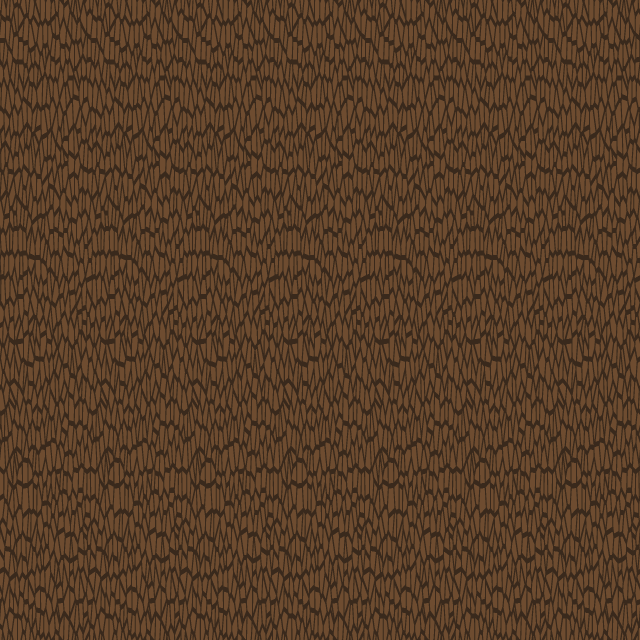
Reproduce this texture procedurally as a Shadertoy shader.

```glsl
// Bark: narrow upright brown flakes parted by dark cracks.
// A Voronoi diagram is stretched vertically, so cracks are thin along the
// grain and thick across it. Wrapped cell hashes make the sheet tile.

const vec3 FLAKE = vec3(0.430, 0.300, 0.190);
const vec3 CRACK = vec3(0.222, 0.160, 0.110);
const vec2 PERIOD = vec2(20.0, 30.0);  // cells in one repeat
const vec2 REPEATS = vec2(7.0, 1.0);   // repeats across the canvas
const float CRACK_HALF_WIDTH = 0.12;   // in cells
const ivec2 SAMPLES = ivec2(4, 2);     // smoothing samples per pixel

vec2 hash2(vec2 p) {
    vec2 q = vec2(dot(p, vec2(127.1, 311.7)), dot(p, vec2(269.5, 183.3)));
    return fract(sin(q) * 43758.5453);
}

// Seed position inside a cell, the same in every repeat
vec2 cellSeed(vec2 cell, vec2 period) {
    return hash2(mod(cell, period));
}

// Distance from p to the nearest border between Voronoi cells
float borderDistance(vec2 p, vec2 period) {
    vec2 base = floor(p);
    vec2 local = p - base;

    // Find the closest seed
    vec2 nearest = vec2(0.0);
    vec2 nearestCell = vec2(0.0);
    float best = 1e3;
    for (int y = -1; y <= 1; y++) {
        for (int x = -1; x <= 1; x++) {
            vec2 cell = vec2(x, y);
            vec2 toSeed = cell + cellSeed(base + cell, period) - local;
            float d = dot(toSeed, toSeed);
            if (d < best) {
                best = d;
                nearest = toSeed;
                nearestCell = cell;
            }
        }
    }

    // Measure to the bisectors with the seeds around it
    float border = 1e3;
    for (int y = -2; y <= 2; y++) {
        for (int x = -2; x <= 2; x++) {
            vec2 cell = nearestCell + vec2(x, y);
            vec2 toSeed = cell + cellSeed(base + cell, period) - local;
            vec2 between = toSeed - nearest;
            if (dot(between, between) > 1e-5) {
                float d = dot(0.5 * (toSeed + nearest), normalize(between));
                border = min(border, d);
            }
        }
    }
    return border;
}

// 1 on a flake, 0 in a crack
float flakeMask(vec2 uv, vec2 period, vec2 repeats, float halfWidth) {
    return step(halfWidth, borderDistance(uv * period * repeats, period));
}

void mainImage(out vec4 fragColor, in vec2 fragCoord) {
    // Average the mask over the pixel for smooth edges
    vec2 corner = fragCoord - 0.5;
    float cover = 0.0;
    for (int j = 0; j < SAMPLES.y; j++) {
        for (int i = 0; i < SAMPLES.x; i++) {
            vec2 offset = (vec2(i, j) + 0.5) / vec2(SAMPLES);
            vec2 uv = (corner + offset) / iResolution.xy;
            cover += flakeMask(uv, PERIOD, REPEATS, CRACK_HALF_WIDTH);
        }
    }
    cover /= float(SAMPLES.x * SAMPLES.y);

    fragColor = vec4(mix(CRACK, FLAKE, cover), 1.0);
}
```
